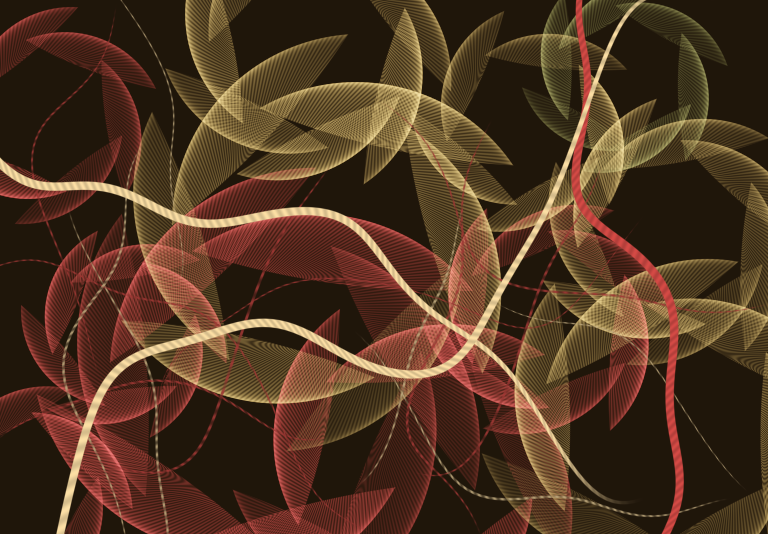
This background is drawn by a Shadertoy shader. Its source:

```glsl
vec2 hash2(float n) {
    return fract(sin(vec2(n * 12.9898 + 1.3, n * 78.233 + 4.7)) * 43758.5453);
}

mat2 rotation(float a) {
    float c = cos(a), s = sin(a);
    return mat2(c, s, -s, c);
}

// Crescent sail of slanted threads, brightest along its outer arc
float blade(vec2 p, float radius, float px) {
    vec2 w = p - vec2(0.25, -0.1);
    float d = length(w);
    float outer = 1.05 - d;
    float inner = p.y - 0.6 - 0.12 * p.x * p.x;
    float mask = smoothstep(-px, px, outer) * smoothstep(-px, px, inner);
    if (mask <= 0.0) return 0.0;

    float tangent = atan(w.x, w.y) - acos(min(0.7 / d, 1.0));
    float threads = 0.72 + 0.38 * sin(tangent * 700.0 * radius);
    float glow = 0.2 + 0.45 * exp(-outer * 8.0) + 0.2 * exp(-inner * 14.0);
    float rim = 1.1 * exp(-outer * radius * 210.0);
    float sweep = smoothstep(1.1, 0.3, p.x) * smoothstep(-0.65, -0.1, p.x);
    return mask * (glow * threads + rim) * mix(0.25, 1.0, sweep);
}

// Pinwheel of overlapping blades around an open polygon
float pinwheel(vec2 p, float radius, float seed) {
    p /= radius;
    if (dot(p, p) > 2.0) return 0.0;
    float px = 0.8 / (iResolution.y * radius);
    float count = 5.0 + floor(hash2(seed + 40.0).x * 2.5);
    float light = 0.0;
    p *= rotation(seed * 1.7);
    for (float k = 0.0; k < 7.0; k++) {
        if (k >= count) break;
        float strength = mix(0.45, 1.15, hash2(seed * 9.0 + k).y);
        light += strength * blade(p * rotation(k * 6.28318 / count), radius, px);
    }
    return light;
}

// Bent coordinates: x runs along a strand, y across it
vec2 strandSpace(vec2 p, float seed) {
    vec2 start = vec2(0.72, 0.48) + (hash2(seed + 70.0) - 0.5) * vec2(1.1, 0.7);
    p = (p - start) * rotation(seed * 2.1 + 0.5);
    p += 0.06 * sin(p.yx * vec2(8.0, 6.0) + seed * vec2(1.9, 3.1));
    p.y += 0.11 * sin(p.x * 5.5 + seed) + 0.025 * sin(p.x * 15.0 + seed * 4.0);
    return p;
}

void mainImage(out vec4 fragColor, in vec2 fragCoord) {
    vec2 p = fragCoord / iResolution.y;
    float px = 1.0 / iResolution.y;
    vec3 red = vec3(1.0, 0.26, 0.29);
    vec3 straw = vec3(1.0, 0.83, 0.44);
    vec3 light = vec3(0.0);

    // Pinwheels on a loose grid, red toward the lower left
    for (float i = 0.0; i < 12.0; i++) {
        vec2 h = hash2(i + 3.0), g = hash2(i + 21.0);
        vec2 cell = vec2(mod(i, 4.0), floor(i / 4.0)) + 0.5;
        vec2 center = (cell + (h - 0.5) * 0.8) * vec2(0.36, 0.333);
        float radius = mix(0.15, 0.38, g.x);
        vec3 tint = mix(straw, vec3(0.46, 0.5, 0.27), step(0.72, g.y));
        tint = mix(tint, vec3(0.85, 0.53, 0.16), step(g.y, 0.2));
        float redness = center.x * 0.5 + center.y * 0.6 + (h.y - 0.5) * 0.4;
        tint = mix(tint, red, step(redness, 0.62));
        light += tint * pinwheel(p - center, radius, i + 1.0);
    }
    vec3 color = vec3(0.122, 0.085, 0.04) + 0.88 * (1.0 - exp(-light * 1.1));

    // Winding ropes: fine dashed threads first, thick cords last
    for (float i = 0.0; i < 17.0; i++) {
        float seed = i + 2.0;
        vec2 h = hash2(seed + 110.0);
        vec2 q = strandSpace(p, seed);
        float dx = strandSpace(p + vec2(0.001, 0.0), seed).y - q.y;
        float dy = strandSpace(p + vec2(0.0, 0.001), seed).y - q.y;
        float away = abs(q.y) / max(length(vec2(dx, dy)) * 1000.0, 0.3);

        float thick = step(14.0, i);
        float reach = mix(0.25 + 0.25 * h.x, 1.1, thick);
        float taper = 1.0 - smoothstep(0.2, 1.0, abs(q.x) / reach);
        float width = mix(0.0008 + 0.0014 * h.y, 0.0075, thick) * (0.35 + 0.65 * taper);
        float cover = smoothstep(width + px, width - px * 0.6, away);
        cover *= smoothstep(reach, reach * 0.8, abs(q.x));

        float twist = 0.5 + 0.5 * sin(q.x * 420.0 + q.y * 300.0);
        vec3 tint = mix(vec3(0.8, 0.28, 0.26), vec3(0.95, 0.84, 0.62), step(0.55, fract(i * 0.618)));
        tint *= mix(0.75, 1.0, thick) * (0.88 + 0.16 * twist);
        cover *= mix(mix(0.4, 0.9, twist), 1.0, thick);
        color = mix(color, tint, cover);
    }

    fragColor = vec4(clamp(color, 0.0, 1.0), 1.0);
}
```
